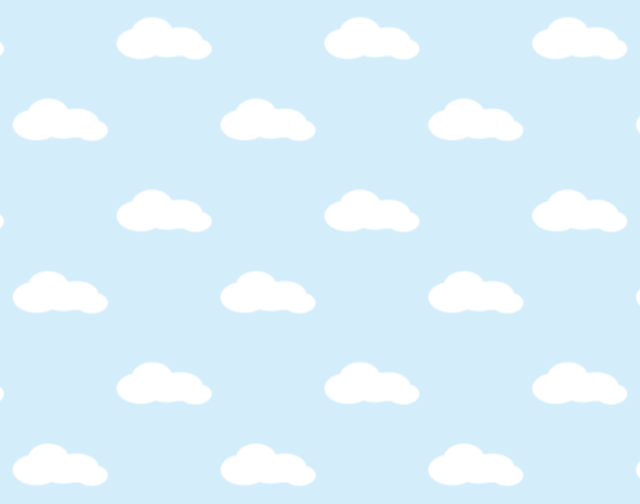
Reproduce this pattern procedurally as a WebGL 1 fragment shader.

```glsl
precision highp float;
// Soft white clouds on a flat pale blue sky, in staggered rows.
// Each cloud is a union of five ellipses; two interleaved lattices of the
// same cloud, repeated with mod, give the alternating rows.

uniform vec2 u_resolution;

#define SPAN 1152.0                  // design units across the canvas width
#define PERIOD vec2(374.0, 310.5)    // spacing of one lattice
#define ANCHOR vec2(482.0, -526.0)   // a cloud centre, from the top left
#define STAGGER vec2(187.0, 146.5)   // offset of the second lattice
#define SOFTNESS 2.9                 // half width of the blurred edge
#define SKY vec3(0.828, 0.929, 0.982)
#define CLOUD vec3(1.0)

// Approximate signed distance to an axis-aligned ellipse.
float ellipse(vec2 p, vec2 center, vec2 radii) {
  vec2 q = p - center + 1e-3;
  float k = length(q / radii);
  return k * (k - 1.0) / length(q / (radii * radii));
}

// Cloud around the origin, with y pointing up.
float cloudDistance(vec2 p) {
  float d = ellipse(p, vec2(-42.0, -9.0), vec2(43.0, 28.0));        // left lobe
  d = min(d, ellipse(p, vec2(-21.0, 10.0), vec2(37.0, 28.0)));      // crown
  d = min(d, ellipse(p, vec2(6.0, -7.0), vec2(45.0, 27.0)));        // belly
  d = min(d, ellipse(p, vec2(30.0, -6.0), vec2(40.0, 26.0)));       // shoulder
  return min(d, ellipse(p, vec2(57.0, -19.0), vec2(29.0, 19.0)));   // tail
}

// Fold the plane into one cell centred on a cloud.
vec2 repeatCell(vec2 p) {
  return mod(p + 0.5 * PERIOD, PERIOD) - 0.5 * PERIOD;
}

void main() {
  float unitsPerPixel = SPAN / u_resolution.x;
  vec2 p = (gl_FragCoord.xy - vec2(0.0, u_resolution.y)) * unitsPerPixel - ANCHOR;

  // Nearest cloud of the two staggered lattices
  float d = min(cloudDistance(repeatCell(p)),
                cloudDistance(repeatCell(p - STAGGER)));

  // Blurred edge, never narrower than a pixel
  float blur = max(SOFTNESS, 0.75 * unitsPerPixel);
  float cover = 1.0 - smoothstep(-blur, blur, d);
  gl_FragColor = vec4(mix(SKY, CLOUD, cover), 1.0);
}
```
